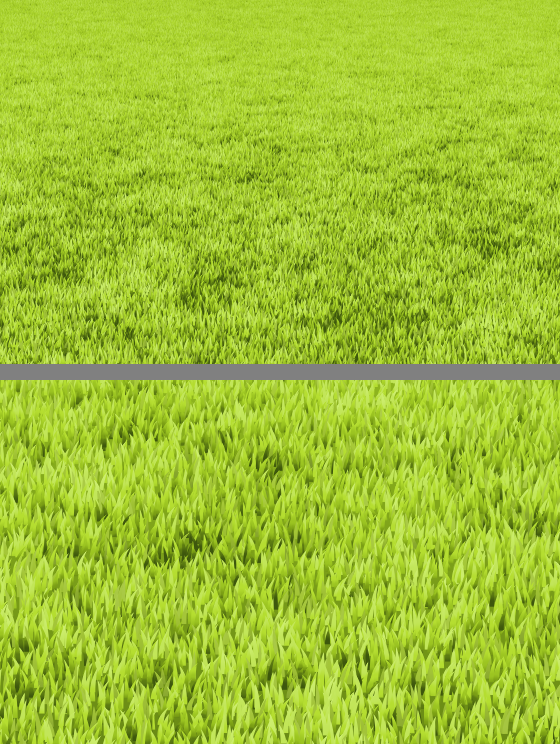
Top: the whole. Bottom: its middle third, enlarged.
Reproduce this texture procedurally as a WebGL 1 fragment shader.

```glsl
precision highp float;
// A sunlit lawn running away towards a horizon just above the canvas.
// Rows of leaning blades are painted from far to near, sized by perspective;
// stretched ground noise gathers them into bright tufts and shaded hollows.
uniform vec2 u_resolution;

const float HORIZON = 1.35;      // height of the horizon, canvas height = 1
const float ROW_STEP = 0.007;    // logarithmic distance between rows
const float CELL_WIDTH = 0.006;  // blade spacing, relative to row scale
const float BLADE_HALF = 0.0025; // half width of a blade at its root
const int ROWS = 7;
const int NEIGHBOURS = 2;

const vec3 HOLLOW = vec3(0.24, 0.34, 0.05);
const vec3 SHADE  = vec3(0.36, 0.48, 0.07);
const vec3 MOSS   = vec3(0.48, 0.62, 0.08);
const vec3 LEAF   = vec3(0.61, 0.77, 0.13);
const vec3 LIME   = vec3(0.71, 0.87, 0.19);
const vec3 PALE   = vec3(0.76, 0.90, 0.35);
const vec3 GLINT  = vec3(0.80, 0.93, 0.43);
const vec3 DULL   = vec3(0.62, 0.74, 0.23);

float hash(vec2 p) {
  vec3 q = fract(vec3(p.xyx) * 0.1031);
  q += dot(q, q.yzx + 33.33);
  return fract((q.x + q.y) * q.z);
}

float noise(vec2 p) {
  vec2 cell = floor(p);
  vec2 f = fract(p);
  f = f * f * (3.0 - 2.0 * f);
  float low = mix(hash(cell), hash(cell + vec2(1.0, 0.0)), f.x);
  float high = mix(hash(cell + vec2(0.0, 1.0)), hash(cell + 1.0), f.x);
  return mix(low, high, f.y);
}

// Colour ramp from deep hollow (below 0) to sunlit tip (1)
vec3 grassColor(float tone) {
  vec3 c = mix(HOLLOW, SHADE, smoothstep(-0.20, 0.03, tone));
  c = mix(c, MOSS, smoothstep(0.03, 0.13, tone));
  c = mix(c, LEAF, smoothstep(0.13, 0.31, tone));
  c = mix(c, LIME, smoothstep(0.31, 0.56, tone));
  c = mix(c, PALE, smoothstep(0.60, 0.84, tone));
  return mix(c, GLINT, smoothstep(0.90, 1.25, tone));
}

// Height of the ground line of a row on the canvas
float rowHeight(float row) {
  return HORIZON * (1.0 - exp(-row * ROW_STEP));
}

// Tuft brightness around zero, flattened with distance
float tuftTone(float x, float scale) {
  vec2 ground = vec2(x, 1.0) / scale;
  float tufts = noise(ground * vec2(24.0, 85.0) + 7.0) - 0.5;
  float drifts = noise(ground * vec2(7.0, 26.0) + 31.0) - 0.5;
  return 0.65 * tufts + 0.45 * drifts;
}

// Coverage of a curved, tapering blade; t runs from root 0 to tip 1
float bladeCoverage(vec2 offset, float t, float lean, float halfWidth, float pixel) {
  float taper = halfWidth * (1.0 - t * t);
  float side = abs(offset.x - lean * t * t);
  float cover = clamp((taper - side) / pixel + 0.5, 0.0, 1.0);
  cover *= min(1.0, 2.0 * taper / pixel);
  return cover * clamp(offset.y / pixel + 0.5, 0.0, 1.0);
}

// Paints the blades of one row over the colour behind them
vec3 paintRow(vec3 behind, vec2 p, float row, float pixel) {
  float base = rowHeight(row);
  float scale = HORIZON - base;
  float x = p.x / scale;
  float far = smoothstep(0.25, 1.0, base);
  float tuft = tuftTone(p.x, scale);
  float middle = floor(x / CELL_WIDTH);
  vec3 color = behind;
  for (int i = -NEIGHBOURS; i <= NEIGHBOURS; i++) {
    vec2 id = vec2(middle + float(i), row);
    float jitter = hash(id + 11.3);
    float vigour = hash(id + 47.9);
    float shade = hash(id + 83.1);
    vec2 root = vec2((id.x + jitter) * CELL_WIDTH * scale,
                     base - hash(id + 19.7) * ROW_STEP * scale);
    float height = mix(0.013, 0.028, vigour) * scale;
    float lean = (hash(id + 61.2) - 0.42) * 0.017 * scale;
    vec2 offset = p - root;
    float t = clamp(offset.y / height, 0.0, 1.0);
    float cover = bladeCoverage(offset, t, lean, BLADE_HALF * scale, pixel);

    float variation = 0.85 * (shade - 0.5) + tuft + 0.55 * (t - 0.55);
    float tone = 0.50 + 0.20 * far + variation * mix(1.05, 0.65, far);
    vec3 blade = grassColor(tone);
    float dryness = step(0.86, hash(id + 97.4)) * 0.8;
    blade = mix(blade, DULL, dryness * (1.0 - 0.5 * far));
    color = mix(color, blade, cover);
  }
  return color;
}

void main() {
  vec2 p = gl_FragCoord.xy / u_resolution.y;
  p.x -= 0.5 * u_resolution.x / u_resolution.y;
  float pixel = 1.0 / u_resolution.y;

  // Nearer rows overlap the farther ones
  float farthest = ceil(-log(1.0 - p.y / HORIZON) / ROW_STEP) + 1.0;
  vec3 color = mix(SHADE, LEAF, smoothstep(0.1, 0.9, p.y));
  for (int i = 0; i < ROWS; i++) {
    color = paintRow(color, p, farthest - float(i), pixel);
  }
  gl_FragColor = vec4(color, 1.0);
}
```
